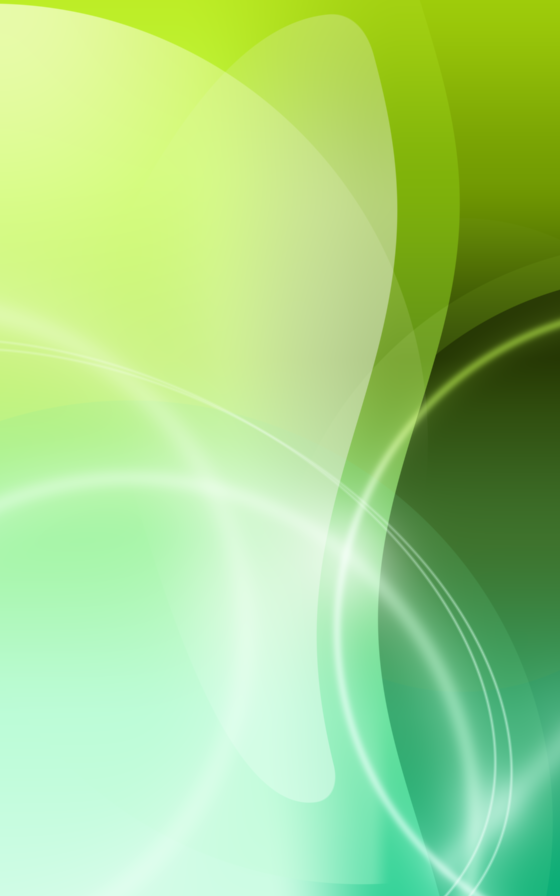
Reproduce this background procedurally as a Shadertoy shader.

```glsl
// Abstract green backdrop: vertical colour ramps split by a wavy ribbon,
// overlaid with translucent discs, a pale rounded sail and glowing rings.
// Space is measured in canvas widths: x in 0..1, y in 0..1.6, y upwards.

const float PI = 3.14159;
const vec3 WHITE = vec3(1.0);
const vec3 MINT = vec3(0.80, 1.0, 0.88);

// Colour ramp of six evenly spaced stops, t runs from top to bottom
vec3 ramp(vec3 stops[6], float t) {
    float s = clamp(t, 0.0, 1.0) * 5.0;
    vec3 c = stops[0];
    for (int i = 1; i < 6; i++)
        c = mix(c, stops[i], smoothstep(0.0, 1.0, clamp(s - float(i - 1), 0.0, 1.0)) * 0.4
                           + clamp(s - float(i - 1), 0.0, 1.0) * 0.6);
    return c;
}

// Coverage of a shape from its signed distance
float fill(float d, float px) { return smoothstep(px, -px, d); }

float circle(vec2 p, vec2 centre, float radius) { return length(p - centre) - radius; }

float ellipse(vec2 p, vec2 centre, vec2 radii, float tilt) {
    float c = cos(tilt), s = sin(tilt);
    vec2 q = p - centre;
    q = vec2(c * q.x + s * q.y, c * q.y - s * q.x);
    float k = length(q / radii);
    return k * (k - 1.0) / length(q / (radii * radii));
}

float segment(vec2 p, vec2 a, vec2 b) {
    vec2 d = b - a;
    return length(p - a - d * clamp(dot(p - a, d) / dot(d, d), 0.0, 1.0));
}

float smoothMax(float a, float b, float k) {
    float h = max(k - abs(a - b), 0.0) / k;
    return max(a, b) + h * h * k * 0.25;
}

// Sideways position of a cosine edge
float wave(float y, float middle, float swing, float crest, float halfPeriod) {
    return middle + swing * cos((y - crest) * PI / halfPeriod);
}

float glow(float d, float width) { return exp(-d * d / (width * width)); }

// Bright core with a wide soft halo
float halo(float d, float width) { return 0.6 * glow(d, width) + 0.4 * glow(d, width * 3.5); }

vec3 screen(vec3 base, vec3 light) { return 1.0 - (1.0 - base) * (1.0 - clamp(light, 0.0, 1.0)); }

// Pale sail: wavy right side between two parabolas with rounded corners
float sail(vec2 p) {
    float side = p.x - wave(p.y, 0.6375, 0.072, 1.225, 0.76);
    float u = p.x - 0.604, v = p.x - 0.552;
    float top = (p.y - 1.575 + 2.54 * u * u) / sqrt(1.0 + 25.8 * u * u);
    float bottom = (0.1667 + 5.66 * v * v - p.y) / sqrt(1.0 + 128.0 * v * v);
    return smoothMax(smoothMax(side, top, 0.06), bottom, 0.05);
}

void mainImage(out vec4 fragColor, in vec2 fragCoord) {
    vec2 uv = fragCoord / iResolution.xy;
    vec2 p = uv * vec2(1.0, 1.6);
    float px = 1.0 / iResolution.x;
    float t = 1.0 - uv.y;

    // Base ramps for the left field, the ribbon and the right field
    vec3 left = ramp(vec3[6](vec3(0.74, 0.93, 0.15), vec3(0.76, 0.98, 0.30), vec3(0.75, 0.94, 0.42),
                             vec3(0.68, 0.97, 0.66), vec3(0.78, 1.0, 0.88), vec3(0.86, 1.0, 0.94)), t);
    vec3 ribbon = ramp(vec3[6](vec3(0.64, 0.82, 0.07), vec3(0.50, 0.70, 0.04), vec3(0.39, 0.58, 0.09),
                               vec3(0.52, 0.83, 0.46), vec3(0.40, 0.88, 0.62), vec3(0.12, 0.80, 0.57)), t);
    vec3 right = ramp(vec3[6](vec3(0.62, 0.80, 0.04), vec3(0.45, 0.61, 0.01), vec3(0.14, 0.22, 0.0),
                              vec3(0.22, 0.43, 0.17), vec3(0.18, 0.63, 0.41), vec3(0.03, 0.68, 0.46)), t);

    // Dark disc with a lighter rim on the right
    vec2 hub = vec2(1.177, 0.475);
    float rim = fill(circle(p, hub, 0.692), px);
    float dark = fill(circle(p, hub, 0.633), px);
    right *= 1.0 - 0.45 * dark * smoothstep(0.85, 1.1, p.y);
    right = mix(right, vec3(0.5, 0.68, 0.15), 0.15 * (rim - dark));
    right = mix(right, vec3(0.5, 0.65, 0.2), 0.08 * fill(circle(p, vec2(0.823, 0.7875), 0.423), px));

    // Join the three fields
    vec3 col = mix(left, ribbon, smoothstep(mix(0.31, 0.48, t), 0.72, p.x));
    col = mix(col, vec3(0.75, 0.9, 0.5), 0.13 * rim * smoothstep(0.6, 0.9, p.y));
    col = mix(right, col, fill(p.x - wave(p.y, 0.748, 0.073, 1.235, 0.74), px));

    // Translucent discs
    float upperDisc = fill(circle(p, vec2(-0.017, 0.8125), 0.781), px);
    float cornerLight = 0.6 * glow(length(p - vec2(0.0, 1.6)), 0.42);
    col = mix(col, vec3(0.97, 1.0, 0.85), upperDisc * (0.13 * smoothstep(0.7, 1.1, p.y) + cornerLight));
    float lowerDisc = fill(circle(p, vec2(0.646, 0.775), 0.754), px);
    col = mix(col, MINT, 0.3 * lowerDisc * smoothstep(0.45, 0.1, p.y) * smoothstep(0.70, 0.66, p.x));
    col = mix(col, vec3(0.45, 0.9, 0.6), 0.13 * fill(circle(p, vec2(0.233, 0.131), 0.754), px));

    // Sail, fading out to the left
    vec3 sailColour = mix(vec3(0.93, 0.95, 0.90), vec3(0.92, 1.0, 0.96), smoothstep(0.5, 0.8, t));
    float sailAlpha = smoothstep(0.2, 0.62, p.x) * mix(0.5, 0.28, smoothstep(1.2, 1.55, p.y));
    col = mix(col, sailColour, fill(sail(p), px) * sailAlpha);

    // Broad glowing rings and a streak at the lower right
    float arch = circle(p, vec2(0.233, 0.131), 0.615);
    float leftRing = circle(p, vec2(-0.146, 0.471), 0.585);
    float rightRing = circle(p, hub, 0.575);
    col = screen(col, vec3(0.75, 1.0, 0.8) * 0.55 * halo(arch, 0.018));
    col = screen(col, vec3(0.8, 1.0, 0.8) * 0.42 * halo(leftRing, 0.025));
    vec3 ringTint = mix(MINT, vec3(0.6, 0.8, 0.25), smoothstep(0.6, 0.95, p.y));
    col = screen(col, ringTint * (0.55 * glow(rightRing, 0.009) + 0.1 * glow(rightRing, 0.03)));
    col = screen(col, MINT * 0.45 * halo(segment(p, vec2(1.02, 0.285), vec2(0.80, 0.056)), 0.03));

    // Fine twin ellipses
    for (int i = 0; i < 2; i++) {
        vec2 centre = vec2(0.1375, 0.417) + float(i) * vec2(0.029, -0.017);
        float line = abs(ellipse(p, centre, vec2(0.7875, 0.521), -0.436)) - 0.002;
        col = screen(col, MINT * mix(0.55, 0.28, smoothstep(0.4, 0.8, p.y)) * fill(line, 1.5 * px));
    }

    // Soft highlights where the rings cross
    col = screen(col, WHITE * 0.45 * glow(length(p - vec2(0.61, 0.60)), 0.09));
    col = screen(col, MINT * 0.4 * glow(length(p - vec2(0.885, 0.16)), 0.06));
    col = screen(col, WHITE * 0.3 * glow(length(p - vec2(0.47, 0.53)), 0.16));
    fragColor = vec4(col, 1.0);
}
```
